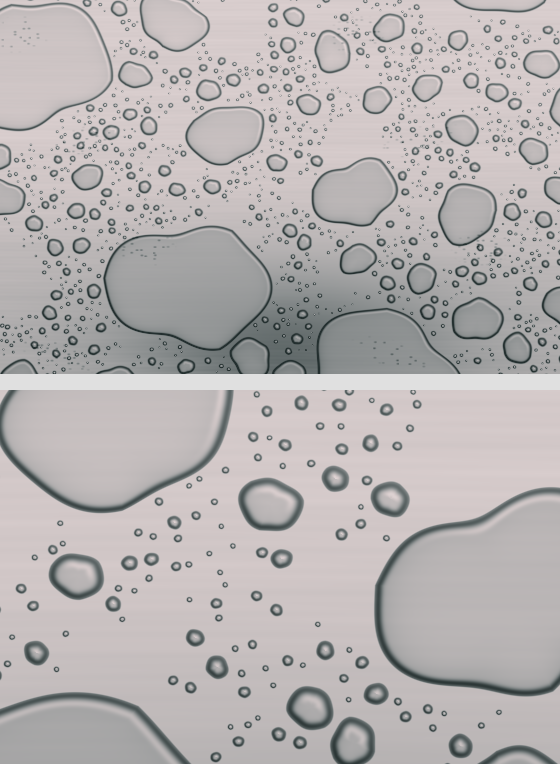
Top, the full canvas; bottom, a detail of the centre.
Write a Shadertoy shader that draws this texture.

```glsl
// Water drops of many sizes on a brushed, pale metal sheet with a dark reflection.
// Six cellular layers, coarse to fine, hold lumpy drops; a fine drop is left out
// where it would touch a coarser one. Layered sines make the brushed streaks.

const int LAYERS = 6;
const float GAP = 0.004;
const vec3 DARK_TEAL = vec3(0.20, 0.24, 0.24);
const vec3 PALE_ROSE = vec3(0.82, 0.78, 0.78);

struct Drop {
    float dist;    // signed distance to the outline, negative inside
    vec2 offset;   // from the drop centre to the point
    float radius;
};

vec3 hash3(vec2 cell, float seed) {
    vec3 q = fract(cell.xyx * vec3(0.1031, 0.1030, 0.0973) + seed * 0.137);
    q += dot(q, q.yxz + 33.33);
    return fract((q.xxy + q.yzz) * q.zyx);
}

mat2 rotation(float angle) {
    float c = cos(angle), s = sin(angle);
    return mat2(c, s, -s, c);
}

// Distance to a lumpy, slightly cornered and flattened blob
float blobDistance(vec2 q, float radius, float lump, vec3 phase) {
    q.y *= 1.0 + 2.2 * lump * phase.z;
    float a = atan(q.y, q.x);
    vec3 turn = 6.2832 * phase;
    float wave = sin(2.0 * a + turn.x) + 0.35 * sin(5.0 * a + turn.y)
               + 0.4 - 0.9 * abs(sin(1.5 * a + turn.z));
    return length(q) - radius * (1.0 + lump * wave);
}

// Nearest drop of one layer; each level halves the cell size
Drop nearestDrop(vec2 p, int level) {
    float k = float(level);
    float cellSize = 0.6 * pow(0.5, k);
    float lump = 0.14 * pow(0.74, k);
    float fill = 1.0 - 0.06 * k;
    mat2 turn = rotation(0.35 + 1.1 * k);
    vec2 grid = turn * p / cellSize + 7.3 * k;
    Drop best = Drop(1e3, vec2(1.0), 1.0);
    for (int y = -1; y <= 1; y++)
    for (int x = -1; x <= 1; x++) {
        vec2 cell = floor(grid) + vec2(x, y);
        vec3 place = hash3(cell, k + 1.0);
        vec3 phase = hash3(cell, k + 23.0);
        if (phase.x > fill) continue;
        float size = mix(0.14, 0.34, pow(place.z, 1.0 + 0.3 * k));
        vec2 centre = cell + 0.5 + (place.xy - 0.5) * (1.0 - 2.0 * size);
        vec2 offset = (grid - centre) * turn * cellSize;
        float d = blobDistance(offset, size * cellSize, lump, phase);
        if (d < best.dist) best = Drop(d, offset, size * cellSize);
    }
    return best;
}

bool touchesCoarser(vec2 centre, float radius, int level) {
    for (int j = 0; j < level; j++)
        if (nearestDrop(centre, j).dist < radius * 1.1 + GAP) return true;
    return false;
}

// Long, nearly horizontal brush marks, about -1 to 1
float streaks(vec2 p) {
    float sum = 0.0, freq = 14.0;
    for (int i = 0; i < 7; i++) {
        float k = float(i);
        sum += sin(p.y * freq + 1.8 * sin(p.x * (1.3 + k) + 2.1 * k) + k);
        freq *= 1.9;
    }
    return sum / 3.5;
}

// Sparse dark specks gathered in a few patches
float grime(vec2 p, float px) {
    float patches = sin(p.x * 7.0 + 2.0 * sin(p.y * 5.0)) * sin(p.y * 11.0 + 1.0);
    vec2 grid = p / vec2(0.012, 0.008);
    vec3 h = hash3(floor(grid), 51.0);
    float d = (length(fract(grid) - 0.3 - 0.4 * h.xy) - 0.25) * 0.008;
    return smoothstep(px, -px, d) * step(0.8, h.z) * smoothstep(0.82, 0.98, patches);
}

float dropTone(float tone, float inside, Drop drop, float px) {
    vec2 normal = normalize(drop.offset + 1e-5);
    float line = min(0.0036, 0.28 * drop.radius);
    float depth = min(0.014, 0.35 * drop.radius);
    float below = 0.5 - 0.5 * dot(normal, vec2(0.45, 0.89));
    float d = drop.dist;
    float rim = exp(-pow((d + line) / line, 2.0)) * mix(0.48, 0.68, below);
    float soft = exp(min(d, 0.0) / depth) * mix(0.16, 0.26, below);
    float gloss = exp(-pow((d + 3.2 * line) / line, 2.0)) * smoothstep(0.6, 0.1, below);
    float lens = -0.05 * drop.offset.y / drop.radius;
    float water = inside + lens - rim - soft + 0.2 * gloss;
    return mix(tone, water, smoothstep(px, -px, d));
}

vec3 toneColour(float t) {
    return mix(DARK_TEAL, PALE_ROSE, t) + vec3(0.0, 0.08, 0.088) * max(t * (1.0 - t), 0.0);
}

void mainImage(out vec4 fragColor, in vec2 fragCoord) {
    float px = 1.0 / iResolution.y;
    vec2 p = fragCoord * px;
    float middle = 0.5 * iResolution.x * px;

    // Metal sheet with a soft dark reflection at the bottom
    float brushed = streaks(p);
    vec2 s = (p - vec2(middle + 0.02, 0.06 + 0.015 * brushed)) / vec2(0.42, 0.2);
    float reflection = exp(-dot(s, s));
    float tone = 0.78 + 0.25 * smoothstep(0.0, 0.7, p.y) - 0.5 * reflection + 0.022 * brushed;
    float inside = 0.66 + 0.32 * smoothstep(0.0, 0.85, p.y) - 0.13 * reflection + 0.012 * brushed;

    // Drops, coarse to fine
    for (int level = 0; level < LAYERS; level++) {
        Drop drop = nearestDrop(p, level);
        if (drop.dist < px && !touchesCoarser(p - drop.offset, drop.radius, level))
            tone = dropTone(tone, inside, drop, px);
    }

    tone -= 0.4 * grime(p, px);
    fragColor = vec4(toneColour(clamp(tone, -0.1, 1.08)), 1.0);
}
```
